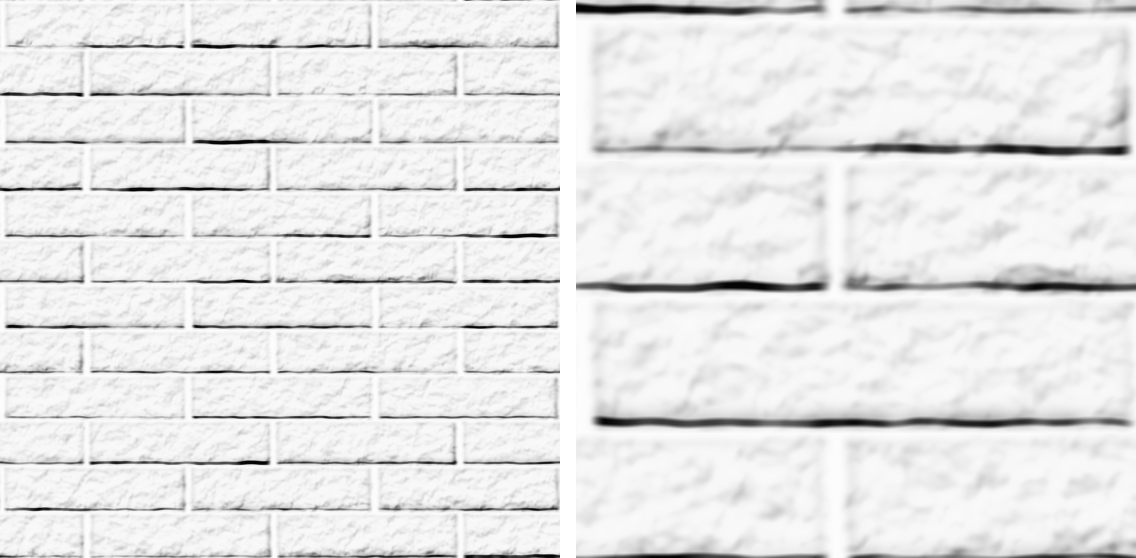
Left, the full canvas; right, a detail of the centre.
This texture map is drawn by a Shadertoy shader. Its source:

```glsl
const vec2 COUNT = vec2(3.0, 12.0);       // bricks across, rows down
const float STAGGER = 0.455;              // shift of every other row, in bricks
const vec2 GRID_SHIFT = vec2(-0.01, 0.093);
const float ROW_DRIFT = 0.061;            // slow unevenness of row heights
const float SIDE_GAP = 0.06;              // half joint width, in row heights
const float LINE_Y = 0.08;                // height of the shadow under a brick
const float LINE_SOFT = 0.038;
const float RELIEF_SCALE = 3.2;
const float RELIEF_STRETCH = 0.8;
const float RELIEF_STEP = 0.075;
const float RELIEF_SLOPE = 3.4;           // typical slope, used to normalise
const vec2 LIGHT_DIR = vec2(0.42, -0.91);
const float JOINT_TONE = 0.988;
const float FACE_TONE = 0.966;
const float SHADOW_TONE = 0.02;
const float TAU = 6.2832;

float hash(vec2 p) {
    vec3 q = fract(vec3(p.xyx) * 0.1031);
    q += dot(q, q.yzx + 33.33);
    return fract((q.x + q.y) * q.z);
}

float cornerSlope(vec2 corner, vec2 offset) {
    float angle = TAU * hash(corner);
    return dot(vec2(cos(angle), sin(angle)), offset);
}

float gradientNoise(vec2 p) {
    vec2 i = floor(p), f = fract(p);
    vec2 w = f * f * f * (f * (f * 6.0 - 15.0) + 10.0);
    vec2 e = vec2(1.0, 0.0);
    return mix(mix(cornerSlope(i, f), cornerSlope(i + e, f - e), w.x),
               mix(cornerSlope(i + e.yx, f - e.yx), cornerSlope(i + 1.0, f - 1.0), w.x), w.y);
}

// Chipped stone height, slightly stretched across the light
float relief(vec2 p) {
    vec2 q = vec2(dot(p, vec2(-LIGHT_DIR.y, LIGHT_DIR.x)) * RELIEF_STRETCH, dot(p, LIGHT_DIR));
    q += 0.06 * gradientNoise(q * 3.0 + 40.0);
    q = q * RELIEF_SCALE + 60.0;
    float height = 0.0, amplitude = 0.8;
    for (int octave = 0; octave < 3; octave++) {
        height += amplitude * gradientNoise(q);
        q = q * 2.03 + 11.7;
        amplitude *= 0.53;
    }
    return height;
}

float band(float distanceToEdge, float width) {
    float d = distanceToEdge / width;
    return exp(-d * d);
}

void mainImage(out vec4 fragColor, in vec2 fragCoord) {
    vec2 uv = fragCoord / iResolution.xy;
    float pixel = COUNT.y / iResolution.y;

    // Running bond grid
    vec2 grid = uv * COUNT + GRID_SHIFT;
    grid.y += ROW_DRIFT * cos(TAU * (uv.y - 0.62));
    bool shifted = mod(floor(grid.y), 2.0) < 0.5;
    if (shifted) grid.x -= STAGGER;
    vec2 cell = mod(floor(grid), COUNT);
    vec2 f = fract(grid);
    vec2 size = vec2(COUNT.y / COUNT.x * iResolution.x / iResolution.y, 1.0);
    vec2 p = f * size;
    vec2 seed = cell * vec2(13.0, 7.0);
    vec2 stone = p + seed;

    // Uneven brick outline
    float wobble = 0.025 * gradientNoise(stone * 3.5 + 5.0);
    float left = p.x - SIDE_GAP + wobble + 0.03 * (hash(seed + 1.0) - 0.5);
    float right = size.x - SIDE_GAP - p.x + wobble + 0.03 * (hash(seed + 2.0) - 0.5);
    float top = 0.97 - p.y + wobble;
    float side = min(left, right);
    float soft = max(0.06, pixel);
    float inside = smoothstep(-soft, soft, side) * smoothstep(-soft, soft, top)
                 * smoothstep(-soft, soft, p.y - 0.04);

    // Light grazing the rough face, rougher along the lower and right rims
    float slope = (relief(stone) - relief(stone + RELIEF_STEP * LIGHT_DIR))
                / (RELIEF_STEP * RELIEF_SLOPE);
    float rim = smoothstep(0.32, 0.12, p.y) * mix(0.2, 3.0, hash(seed + 3.0))
              + smoothstep(0.3, 0.05, right) * hash(seed + 4.0);
    float dent = max(slope + 0.4, 0.0);
    float shade = min(0.033 * pow(dent, 1.5) * (1.0 + rim), 0.4) + 0.006 * slope;

    // Soft edges
    float rightWear = mix(0.06, 0.45, pow(hash(seed + 5.0), 2.0))
                    * (0.7 + gradientNoise(stone * vec2(1.0, 4.0)));
    shade += rightWear * band(right - 0.04, 0.06) * mix(1.0, 0.5, p.y);
    shade += 0.05 * band(left - 0.04, 0.06);
    shade += 0.03 * band(top - 0.03, 0.05);

    // Shadow below, changing where the joint of the next row meets it
    float split = shifted ? 1.0 - STAGGER : STAGGER;
    vec2 segment = vec2(cell.x * 2.0, cell.y) + 17.0;
    float depth = mix(hash(segment), hash(segment + vec2(1.0, 0.0)),
                      smoothstep(split - 0.04, split + 0.04, f.x));
    float ripple = gradientNoise(vec2(stone.x * 1.7, seed.y + 0.37))
                 + 0.5 * gradientNoise(vec2(stone.x * 5.3, seed.y + 8.4));
    float thickness = 0.022 * pow(depth, 4.0) * (1.0 + 0.8 * ripple);
    float lineY = LINE_Y + 0.025 * gradientNoise(vec2(stone.x * 3.1, seed.y + 3.6));
    float lineDistance = abs(p.y - lineY);
    float core = 1.0 - smoothstep(thickness, thickness + max(LINE_SOFT, pixel), lineDistance);
    float ends = smoothstep(-0.03, 0.1, side);
    float strength = clamp(mix(0.15, 0.95, depth) + 0.6 * ripple, 0.1, 1.0) * ends;
    float grime = mix(0.04, 0.27, hash(seed + 6.0));
    shade += grime * ends * (0.8 + ripple) * band(p.y - LINE_Y, 0.09);

    float tone = mix(JOINT_TONE, FACE_TONE - shade, inside);
    tone = mix(tone, SHADOW_TONE, strength * core);
    fragColor = vec4(vec3(clamp(tone, 0.0, 1.0)), 1.0);
}
```
